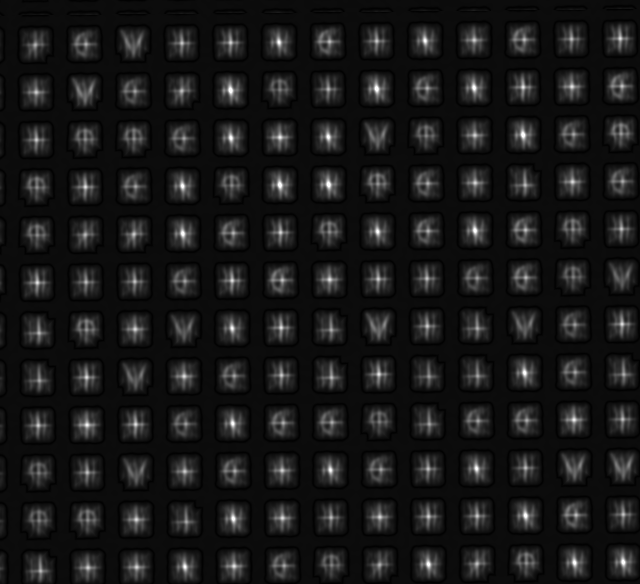
Give the GLSL for this pattern, as a Shadertoy shader.

```glsl
// A slightly tilted grid of dim, blurred rounded tiles with dark rims.
// Each tile hashes to one of eight glow glyphs built from soft streaks and arcs,
// over a body mottled by gradient noise and fine vertical fringes.
#define PITCH vec2(0.0834, 0.0815)
#define FIRST vec2(0.0611, 0.9233)
#define TILT vec2(0.0064, 0.0105)
#define TILE_HALF vec2(0.355, 0.385)
#define CORNER 0.13
#define RIM_WIDTH 0.027
#define GROUND 0.045
#define BODY 0.16
#define GLOW 1.0
#define TOP_GAP 0.30

float hash(vec2 p) {
    vec3 a = fract(vec3(p.xyx) * 0.1031);
    a += dot(a, a.yzx + 33.33);
    return fract((a.x + a.y) * a.z);
}

float gradientDot(vec2 cell, vec2 offset) {
    float angle = 6.2832 * hash(cell + 71.0);
    return dot(vec2(cos(angle), sin(angle)), offset);
}

float gradientNoise(vec2 p) {
    vec2 i = floor(p), f = p - i;
    vec2 u = f * f * f * (f * (f * 6.0 - 15.0) + 10.0);
    vec2 e = vec2(1.0, 0.0);
    return mix(mix(gradientDot(i, f), gradientDot(i + e, f - e), u.x),
               mix(gradientDot(i + e.yx, f - e.yx), gradientDot(i + 1.0, f - 1.0), u.x), u.y);
}

float roundBox(vec2 p, vec2 halfSize, float r) {
    vec2 q = abs(p) - halfSize + r;
    return length(max(q, 0.0)) + min(max(q.x, q.y), 0.0) - r;
}

// Soft bar along the direction at 'angle' from vertical, clockwise.
float streak(vec2 p, float angle, float halfLength, float width) {
    float c = cos(angle), s = sin(angle);
    vec2 q = vec2(c * p.x - s * p.y, s * p.x + c * p.y) / vec2(width, halfLength);
    return exp(-dot(q, q));
}

float ring(vec2 p, float radius, float width) {
    float d = (length(p) - radius) / width;
    return exp(-d * d);
}

// Signed distance to the tile; some kinds lose a corner.
float tileShape(vec2 p, int kind) {
    float d = roundBox(p, TILE_HALF, CORNER);
    vec2 notch = vec2(9.0);
    if (kind == 2) notch = vec2(abs(p.x) - 0.37, p.y + 0.37);
    if (kind == 3) notch = p - vec2(0.35, 0.37);
    if (kind == 4) notch = vec2(abs(p.x) - 0.39, p.y + 0.35);
    if (kind == 7) notch = p - vec2(0.36, -0.37);
    return max(d, -roundBox(notch, vec2(0.14), 0.05));
}

// Light of the glyph at the middle of the tile.
float glyph(vec2 p, int kind) {
    float upright = streak(p, 0.0, 0.25, 0.045);
    float level = streak(p, 1.5708, 0.25, 0.04);
    float core = exp(-dot(p, p) / 0.006);
    if (kind == 0) return 0.29 * upright + 0.23 * level + 0.10 * core;
    if (kind == 1) {
        float pillars = streak(vec2(abs(p.x) - 0.15, p.y), 0.0, 0.2, 0.04);
        return 0.27 * upright + 0.24 * streak(p, -0.5, 0.24, 0.055)
             + 0.12 * level + 0.12 * pillars + 0.30 * core;
    }
    if (kind == 2) return 0.15 * ring(p - vec2(0.0, 0.03), 0.16, 0.05) * smoothstep(-0.15, 0.1, p.y)
                        + 0.18 * upright + 0.16 * level;
    if (kind == 3) return 0.27 * streak(p - vec2(0.03, -0.02), 0.0, 0.24, 0.045)
                        + 0.20 * streak(p + vec2(0.0, 0.06), 1.5708, 0.22, 0.04);
    if (kind == 4) return 0.26 * streak(p - vec2(-0.11, 0.02), -0.42, 0.24, 0.05)
                        + 0.24 * streak(p - vec2(0.11, 0.02), 0.38, 0.24, 0.05)
                        + 0.12 * streak(p, 0.0, 0.14, 0.05);
    if (kind == 5) return 0.17 * ring(p - vec2(0.06, 0.0), 0.23, 0.05) * smoothstep(0.12, -0.1, p.x)
                        + 0.24 * streak(p - vec2(0.04, 0.0), 0.08, 0.22, 0.045) + 0.24 * level;
    if (kind == 6) return 0.24 * upright + 0.24 * level + 0.12 * core
                        + 0.09 * streak(p, 0.0, 0.22, 0.18);
    return 0.21 * upright + 0.18 * level + 0.14 * streak(p, 0.6, 0.22, 0.06);
}

void mainImage(out vec4 fragColor, in vec2 fragCoord) {
    // Sheared grid, with a wider gap below the topmost row
    vec2 p = fragCoord / iResolution.y - FIRST;
    vec2 grid = (p + TILT * vec2(p.y, -p.x)) / PITCH;
    if (grid.y > 0.62) grid.y -= TOP_GAP;
    vec2 cell = floor(grid + 0.5);
    vec2 local = grid - cell;

    // Weighted choice of glyph, and brightness of this tile
    const int KINDS[16] = int[16](0, 0, 0, 1, 1, 1, 2, 2, 3, 4, 5, 5, 5, 6, 6, 7);
    int kind = KINDS[int(min(15.0, 16.0 * hash(cell + 40.0)))];
    float strength = mix(0.88, 1.12, hash(cell + 90.0));

    // Tile outline, uneven in the same way for every tile of a kind
    vec2 seed = vec2(float(kind) * 17.0, 5.0);
    float d = tileShape(local, kind) + 0.022 * gradientNoise(local * 7.0 + seed);
    float rim = exp(-d * d / (RIM_WIDTH * RIM_WIDTH));
    float inside = smoothstep(0.0, -0.23, d);

    // Mottled body with vertical fringes
    float mottle = gradientNoise(local * vec2(11.0, 5.0) + seed + 30.0);
    float fringe = 0.85 + 0.15 * cos(local.x * 48.0);
    float body = BODY * inside * fringe * (1.0 + 1.1 * mottle);

    float light = GROUND + 0.006 * gradientNoise(grid * 5.0);
    light *= 1.0 - 0.8 * rim;
    light += strength * (body + GLOW * glyph(local, kind) * smoothstep(-0.01, -0.12, d));
    fragColor = vec4(vec3(clamp(light, 0.0, 1.0)), 1.0);
}
```
